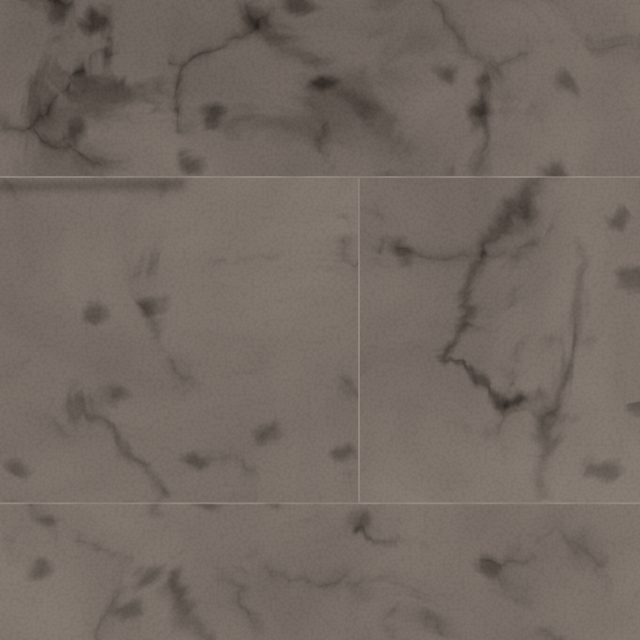
Write a Shadertoy shader that draws this texture.

```glsl
// Draws large, veined grey-brown marble slabs in running bond with thin pale joints.

const vec2 SLAB_SIZE = vec2(1.3, 0.51);
const vec2 BOND_ORIGIN = vec2(0.561, 0.2135);
const float JOINT_HALF_WIDTH = 0.0013;
const vec3 PALE_STONE = vec3(0.515, 0.474, 0.443);
const vec3 DARK_MINERAL = vec3(0.15, 0.125, 0.105);
const vec3 JOINT_COLOUR = vec3(0.61, 0.565, 0.53);

vec2 hash2(vec2 p) {
    vec3 q = fract(p.xyx * vec3(0.1031, 0.1030, 0.0973));
    q += dot(q, q.yzx + 33.33);
    return fract((q.xx + q.yz) * q.zy);
}

// Nearest distance, second distance, random value of the nearest cell
vec3 cellular(vec2 p) {
    vec2 base = floor(p);
    vec3 found = vec3(8.0, 8.0, 0.0);
    for (int y = -1; y <= 1; y++)
    for (int x = -1; x <= 1; x++) {
        vec2 cell = base + vec2(x, y);
        float d = length(cell + hash2(cell) - p);
        if (d < found.x) found = vec3(d, found.x, hash2(cell + 57.0).x);
        else found.y = min(found.y, d);
    }
    return found;
}

// Turbulent signed noise, roughly -1 to 1
float layeredSines(vec2 p) {
    float sum = 0.0, amplitude = 0.6;
    for (int i = 0; i < 6; i++) {
        p = mat2(0.8, 0.6, -0.6, 0.8) * p * 1.65 + 1.7;
        p += 0.7 * sin(p.yx * 0.8 + float(i));
        sum += amplitude * sin(p.x) * sin(p.y);
        amplitude *= 0.68;
    }
    return sum;
}

// Soft stroke between two ends
float vein(vec2 p, vec2 a, vec2 b, float width) {
    vec2 along = b - a;
    float t = clamp(dot(p - a, along) / dot(along, along), 0.0, 1.0);
    float d = length(p - a - along * t) / width;
    return exp(-d * d);
}

// Leading veins that run through the slabs
float mainVeins(vec2 p) {
    float v = vein(p, vec2(0.90, 0.62), vec2(0.85, 0.22), 0.010);
    v = max(v, vein(p, vec2(0.86, 0.71), vec2(0.77, 0.63), 0.015));
    v = max(v, vein(p, vec2(0.77, 0.63), vec2(0.69, 0.44), 0.009));
    v = max(v, vein(p, vec2(0.69, 0.44), vec2(0.83, 0.36), 0.007));
    v = max(v, vein(p, vec2(0.13, 0.38), vec2(0.24, 0.22), 0.010));
    v = max(v, vein(p, vec2(0.40, 0.98), vec2(0.62, 0.77), 0.018));
    v = max(v, vein(p, vec2(0.78, 0.87), vec2(0.75, 0.75), 0.012));
    v = max(v, vein(p, vec2(0.27, 0.09), vec2(0.33, -0.02), 0.013));
    return max(v, vein(p, vec2(0.55, 0.17), vec2(0.65, 0.14), 0.007));
}

// Amount of dark mineral at a point; heavy raises the density of stains
float mineral(vec2 uv, vec2 seed, float heavy) {
    vec2 warp = vec2(layeredSines(uv * 9.0 + seed), layeredSines(uv * 9.0 + seed + 7.3));
    vec2 p = uv + 0.024 * warp;
    float clouds = layeredSines(uv * 3.0 + seed);
    float breakup = layeredSines(uv * 8.0 + seed + 3.1);

    vec3 cells = cellular(p * vec2(4.5, 5.5) + seed);
    float network = exp(-14.0 * (cells.y - cells.x)) * smoothstep(-0.1, 0.6, breakup);
    vec3 dots = cellular(p * vec2(8.0, 10.0) + seed + 11.0);
    float spots = (1.0 - smoothstep(0.04, 0.26, dots.x)) * step(0.62, dots.z);
    float patches = smoothstep(-0.15, 0.75, layeredSines(p * 7.0 + seed + 5.0));

    float amount = 0.10 + 0.09 * clouds + 0.04 * breakup;
    amount += network * (0.22 + 0.25 * heavy);
    amount += spots * (0.30 + 0.15 * heavy);
    amount += heavy * (0.12 + 0.45 * patches);
    return amount + mainVeins(p) * (0.28 + 0.22 * breakup);
}

void mainImage(out vec4 fragColor, in vec2 fragCoord) {
    vec2 uv = fragCoord / iResolution.xy;
    float pixel = 1.0 / iResolution.y;

    // Running bond: alternate rows shift by half a slab
    vec2 grid = (uv - BOND_ORIGIN) / SLAB_SIZE;
    float row = floor(grid.y);
    grid.x += 0.5 * mod(row, 2.0);
    vec2 slab = floor(grid);
    vec2 toEdge = (0.5 - abs(fract(grid) - 0.5)) * SLAB_SIZE;

    // Stone, with the upper left slab most heavily stained
    vec2 seed = 9.0 * hash2(slab + 21.0);
    vec2 fromCluster = (uv - vec2(0.22, 0.94)) / vec2(0.36, 0.20);
    float heavy = exp(-dot(fromCluster, fromCluster)) * step(1.0, row);
    float amount = mineral(uv, seed, heavy);
    amount += 0.07 * (uv.y - uv.x * 0.6);
    float soiledEdge = vein(uv, vec2(0.0, 0.708), vec2(0.28, 0.712), 0.011);
    amount += 0.22 * soiledEdge * (1.0 - step(1.0, row));
    vec3 colour = mix(PALE_STONE, DARK_MINERAL, clamp(amount, 0.0, 0.95));

    // Fine grain
    colour += 0.035 * (0.45 - cellular(uv * 170.0).x);

    // Pale joints, worn unevenly along their length
    float joint = 1.0 - smoothstep(JOINT_HALF_WIDTH - 0.5 * pixel,
        JOINT_HALF_WIDTH + 0.7 * pixel, min(toEdge.x, toEdge.y));
    float wear = 0.62 + 0.16 * sin(uv.x * 23.0 + 2.0 * sin(uv.x * 41.0 + uv.y * 9.0));
    fragColor = vec4(mix(colour, JOINT_COLOUR, joint * wear), 1.0);
}
```
